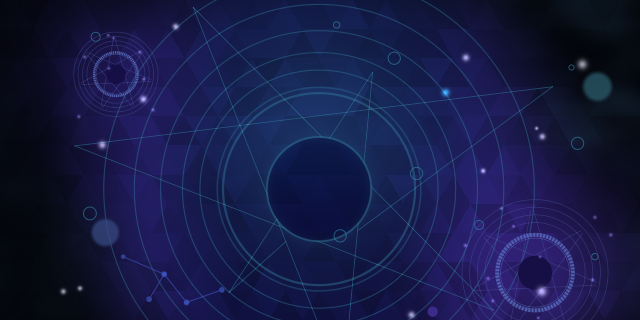
Reproduce this background procedurally as a Shadertoy shader.

```glsl
// Astral chart: concentric rings, a wide star and two small emblems in a violet night sky.

const float TAU = 6.2831853;
const vec3 NIGHT = vec3(.012, .02, .045);
const vec3 NAVY = vec3(.055, .055, .23);
const vec3 VIOLET = vec3(.15, .11, .41);
const vec3 BLUE = vec3(.10, .19, .38);
const vec3 TEAL = vec3(.20, .52, .64);
const vec3 INDIGO = vec3(.24, .32, .74);
const vec2 CENTRE = vec2(.997, .409);

// Long star lines: start, end
const vec4 RAYS[8] = vec4[](
    vec4(.604, .977, .99, 0), vec4(.604, .977, 1.542, .031),
    vec4(.234, .544, 1.727, .729), vec4(.234, .544, 1.542, .031),
    vec4(.716, .086, 1.164, .773), vec4(1.164, .773, 1.091, 0),
    vec4(1.727, .729, 1.12, .281), vec4(.716, .086, .893, .245));

// Outlined bubbles: centre, radius
const vec3 BUBBLES[10] = vec3[](
    vec3(1.052, .922, .01), vec3(1.232, .818, .019), vec3(1.302, .458, .019),
    vec3(1.063, .263, .019), vec3(1.805, .552, .019), vec3(1.786, .789, .008),
    vec3(.281, .333, .02), vec3(.299, .885, .014), vec3(1.497, .297, .014),
    vec3(1.859, .198, .01));

// Soft lights: centre, radius
const vec3 LIGHTS[12] = vec3[](
    vec3(.549, .917, .009), vec3(.32, .547, .011), vec3(.448, .69, .01),
    vec3(1.456, .82, .01), vec3(1.82, .799, .014), vec3(1.695, .573, .009),
    vec3(1.677, .599, .005), vec3(1.51, .466, .007), vec3(.198, .089, .008),
    vec3(.25, .099, .007), vec3(1.693, .089, .014), vec3(1.286, .016, .01));

// Constellation links: start, end
const vec4 LINKS[4] = vec4[](
    vec4(.385, .198, .513, .143), vec4(.513, .143, .583, .055),
    vec4(.583, .055, .693, .094), vec4(.513, .143, .466, .065));

vec2 hash2(vec2 p) {
    vec3 q = fract(p.xyx * vec3(.1031, .103, .0973));
    q += dot(q, q.yzx + 33.33);
    return fract((q.xx + q.yz) * q.zy);
}

float corner(vec2 cell, vec2 offset) {
    return dot(hash2(cell) * 2. - 1., offset);
}

float gradientNoise(vec2 p) {
    vec2 i = floor(p), f = fract(p), u = f * f * (3. - 2. * f), e = vec2(1, 0);
    return mix(mix(corner(i, f), corner(i + e, f - e), u.x),
               mix(corner(i + e.yx, f - e.yx), corner(i + 1., f - 1.), u.x), u.y);
}

float clouds(vec2 p) {
    return .6 * gradientNoise(p) + .3 * gradientNoise(p * 2.1 + 7.) + .15 * gradientNoise(p * 4.3);
}

float glow(vec2 p, float radius) { return exp(-dot(p, p) / (radius * radius)); }
float fill(float d, float px) { return clamp(.5 - d / px, 0., 1.); }
float stroke(float d, float width, float px) { return fill(abs(d) - width * .5, px); }

float segment(vec2 p, vec4 s) {
    vec2 a = p - s.xy, b = s.zw - s.xy;
    return length(a - b * clamp(dot(a, b) / dot(b, b), 0., 1.));
}

// Equilateral triangles, each with a random shade
float triangles(vec2 p, float side) {
    vec2 q = vec2(p.x - p.y * .577, p.y * 1.155) / side, f = fract(q);
    return hash2(floor(q) + 57. * step(1., f.x + f.y)).x - .5;
}

vec3 emblem(vec3 col, vec2 p, float size, float px) {
    float d = length(p), angle = atan(p.y, p.x), lines = 0.;
    for (int i = 0; i < 7; i++) {
        float a = TAU * (float(i) + .3) / 7.;
        float chord = dot(p, vec2(cos(a), sin(a))) - size * .21;
        lines += .3 * stroke(chord, .002, px) * fill(d - size * .86, px);
    }
    for (int i = 0; i < 4; i++)
        lines += .32 * stroke(d - size * (.69 + .105 * float(i)), .002, px);
    float ticks = .55 + .3 * sin(angle * 72.);
    lines += ticks * stroke(d - size * .52, size * .055, px);
    lines += .5 * stroke(d - size * .475, .002, px);
    col = mix(col, vec3(.36, .46, .78), min(lines, .75));
    return mix(col, vec3(.085, .06, .27), fill(d - size * .235, px));
}

void mainImage(out vec4 fragColor, in vec2 fragCoord) {
    float px = 1. / iResolution.y;
    vec2 p = fragCoord * px, q = p - CENTRE;
    vec2 leftHub = p - vec2(.362, .768), rightHub = p - vec2(1.672, .148);
    float d = length(q), cloud = clouds(p * vec2(2., 3.) + 3.);

    // Sky, violet halo and blue core
    vec3 col = NIGHT + vec3(.05, .10, .12) * smoothstep(-.25, .4, cloud)
             * (.35 + glow(p - vec2(1.85, .75), .45));
    float halo = 1. - smoothstep(.5, .9, d + cloud * .15);
    col = mix(col, mix(NAVY, VIOLET, smoothstep(.2, .6, abs(q.x)) * .8), halo);
    col = mix(col, BLUE, .95 * glow(p - vec2(1., .6), .4));
    col = mix(col, VIOLET, .7 * glow(leftHub, .23));
    col = mix(col, vec3(.2, .13, .48), .85 * glow(rightHub, .3));
    col *= 1. + .22 * triangles(p, .105) + .25 * cloud;

    // Great rings, star lines and central disc
    float lines = .4 * stroke(d - .3, .007, px) + .3 * stroke(d - .318, .005, px);
    for (int i = 0; i < 5; i++) {
        float k = float(i);
        lines += .4 * stroke(d - (.372 + .048 * k + .0068 * k * k), .0035, px);
    }
    for (int i = 0; i < RAYS.length(); i++)
        lines += .55 * stroke(segment(p, RAYS[i]), .0022, px);
    col = mix(col, TEAL, min(lines, .8));
    vec3 disc = mix(vec3(.04, .05, .22), vec3(.05, .10, .30), smoothstep(-.16, .16, q.y));
    col = mix(col, disc * (1. + .2 * triangles(p, .105)), fill(d - .161, px));
    col = mix(col, TEAL, .35 * stroke(d - .163, .006, px) + .1 * exp(-abs(d - .163) * 70.));

    col = emblem(col, leftHub, .131, px);
    col = emblem(col, rightHub, .227, px);

    // Constellation
    for (int i = 0; i < LINKS.length(); i++) {
        vec4 s = LINKS[i];
        float dots = min(length(p - s.xy) - .007, length(p - s.zw) - .009);
        col = mix(col, INDIGO, .7 * max(stroke(segment(p, s), .003, px), fill(dots, px)));
    }

    // Bubbles, large orbs, lights and scattered dust
    for (int i = 0; i < BUBBLES.length(); i++)
        col = mix(col, TEAL, .65 * stroke(length(p - BUBBLES[i].xy) - BUBBLES[i].z, .003, px));
    float tealOrb = length(p - vec2(1.867, .729)), blueOrb = length(p - vec2(.329, .273));
    col = mix(col, vec3(.17, .36, .42), .75 * (1. - smoothstep(.034, .054, tealOrb)));
    col = mix(col, vec3(.22, .30, .52), .7 * (1. - smoothstep(.034, .05, blueOrb)));
    col = mix(col, vec3(.27, .19, .6), .8 * fill(length(p - vec2(1.352, .026)) - .016, px));
    col += vec3(.15, .55, .65) * glow(p - vec2(1.393, .711), .011);
    for (int i = 0; i < LIGHTS.length(); i++)
        col += vec3(.6, .58, .62) * glow(p - LIGHTS[i].xy, LIGHTS[i].z);
    for (int i = 0; i < 20; i++) {
        vec2 h = hash2(vec2(float(i), 4.)) - .5;
        vec2 dust = i < 8 ? leftHub - h * .3 : rightHub - h * .5;
        col += vec3(.3, .27, .42) * glow(dust, .004 + .003 * abs(h.x));
    }
    fragColor = vec4(col, 1);
}
```
